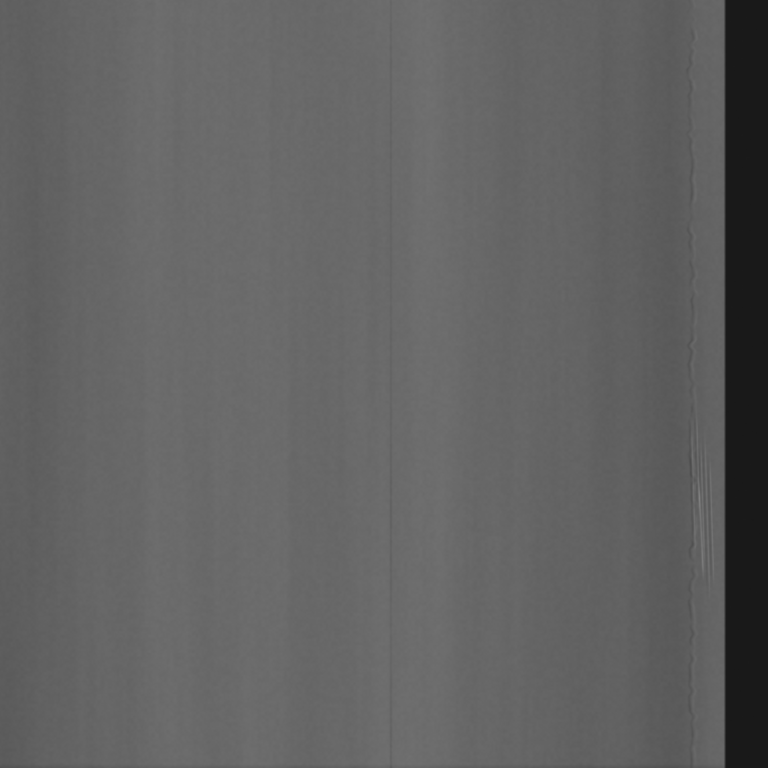
This texture is drawn by a WebGL 2 fragment shader. Its source:

```glsl
#version 300 es
precision highp float;
// Brushed grey metal sheet with fine vertical streaks, ending at a dark strip.
// Broad tone bands, stretched value noise and soft grain are summed, then a
// hairline, a rough seam and a few slim scratches are laid on top.

uniform vec2 u_resolution;
out vec4 fragColor;

const float SHEET_EDGE = 0.944;
const float STRIP_TONE = 0.098;
const float HAIRLINE_X = 0.509;
const float SEAM_X = 0.899;

float hash(vec2 p) {
    vec3 q = fract(vec3(p.xyx) * 0.1031);
    q += dot(q, q.yzx + 33.33);
    return fract((q.x + q.y) * q.z);
}

// Smooth value noise, centred on zero, from -1 to 1
float noise(vec2 p) {
    vec2 cell = floor(p);
    vec2 f = fract(p);
    f = f * f * (3.0 - 2.0 * f);
    float low = mix(hash(cell), hash(cell + vec2(1.0, 0.0)), f.x);
    float high = mix(hash(cell + vec2(0.0, 1.0)), hash(cell + vec2(1.0, 1.0)), f.x);
    return 2.0 * mix(low, high, f.y) - 1.0;
}

float bell(float x, float centre, float width) {
    float d = (x - centre) / width;
    return exp(-d * d);
}

// Broad light and dark bands across the sheet
float sheetTone(float x) {
    float tone = mix(0.368, 0.416, smoothstep(-0.02, 0.24, x));
    tone -= 0.036 * smoothstep(0.54, 0.84, x);
    tone -= 0.014 * bell(x, 0.43, 0.045);
    tone += 0.008 * bell(x, 0.54, 0.05);
    tone -= 0.010 * bell(x, 0.665, 0.025);
    tone -= 0.020 * bell(x, 0.872, 0.03);
    return tone + 0.018 * smoothstep(0.89, 0.935, x);
}

// Long vertical streaks, finer and weaker with each layer
float streaks(vec2 uv) {
    float sum = 0.0;
    float amount = 0.008;
    vec2 scale = vec2(18.0, 1.6);
    for (int i = 0; i < 4; i++) {
        sum += amount * noise(uv * scale + float(i) * 17.3);
        scale *= vec2(2.1, 1.35);
        amount *= 0.72;
    }
    return sum;
}

float grain(vec2 uv) {
    return 0.006 * noise(uv * 210.0) + 0.004 * noise(uv * 390.0 + 41.0);
}

// Ragged seam: a dark broken thread with a light rim
float seam(vec2 uv, float centre) {
    float wander = 0.0025 * noise(vec2(3.0, uv.y * 24.0))
                 + 0.0025 * noise(vec2(8.0, uv.y * 120.0));
    float x = uv.x - centre - wander;
    float broken = 0.5 + 0.5 * noise(vec2(uv.x * 150.0, uv.y * 90.0));
    return broken * (0.035 * bell(x, 0.005, 0.002) - 0.050 * bell(x, 0.0, 0.002));
}

// Slim slanted line that fades out at both ends
float scratch(vec2 uv, vec2 middle, float halfLength, float slant, float width) {
    float along = (uv.y - middle.y) / halfLength;
    float x = uv.x - middle.x - slant * (uv.y - middle.y);
    return bell(x, 0.0, width) * (1.0 - smoothstep(0.55, 1.0, abs(along)));
}

float scratches(vec2 uv) {
    float sum = 0.0;
    for (int i = 0; i < 5; i++) {
        float id = float(i);
        vec2 middle = vec2(0.903 + 0.006 * id, 0.32 + 0.16 * hash(vec2(id, 5.0)));
        float reach = 0.05 + 0.07 * hash(vec2(id, 9.0));
        float light = 0.025 + 0.03 * hash(vec2(id, 2.0));
        sum += light * scratch(uv, middle, reach, -0.03, 0.0011);
        sum -= 0.6 * light * scratch(uv, middle - vec2(0.003, 0.0), reach, -0.03, 0.0013);
    }
    return sum + 0.11 * scratch(uv, vec2(0.913, 0.31), 0.07, -0.045, 0.0014);
}

void main() {
    vec2 uv = gl_FragCoord.xy / u_resolution;
    float pixel = 1.0 / u_resolution.x;

    // Sheet surface
    float sheet = sheetTone(uv.x) + streaks(uv) + grain(uv);
    float hairFade = 0.75 + 0.25 * noise(vec2(1.0, uv.y * 6.0));
    sheet -= 0.036 * hairFade * bell(uv.x, HAIRLINE_X, 0.0016);
    sheet += seam(uv, SEAM_X) + scratches(uv);
    sheet -= 0.03 * (1.0 - smoothstep(0.0, 0.006, uv.y));

    // Dark strip beyond the edge
    float strip = STRIP_TONE + 0.25 * grain(uv);
    float soften = max(0.0022, pixel);
    float beyond = smoothstep(SHEET_EDGE - soften, SHEET_EDGE + soften, uv.x);
    fragColor = vec4(vec3(mix(sheet, strip, beyond)), 1.0);
}
```
